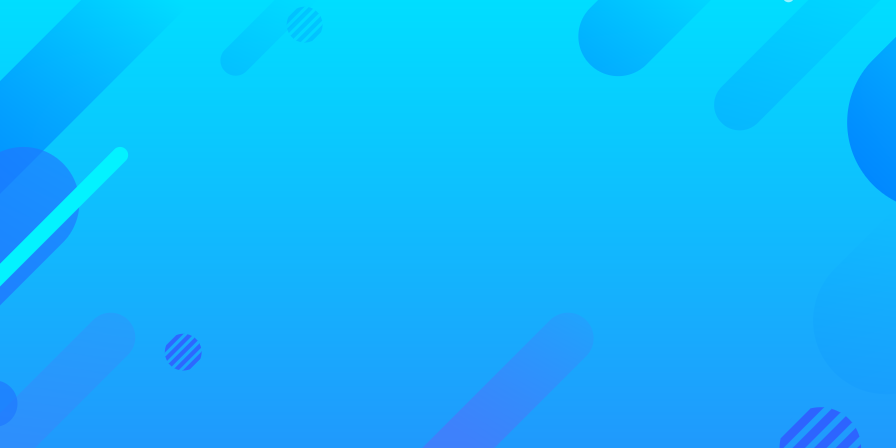
A Shadertoy shader for this background:

```glsl
// Blue gradient backdrop with diagonal rounded bars and striped discs.
// Each bar is a half-infinite capsule at 45 degrees whose opacity varies
// along its axis; discs are cut by diagonal stripes. Unit: canvas height.

const vec3 SKY_TOP    = vec3(0.00, 0.87, 1.00);
const vec3 SKY_BOTTOM = vec3(0.125, 0.60, 0.99);
const vec3 AZURE      = vec3(0.00, 0.53, 1.00);
const vec3 ROYAL      = vec3(0.12, 0.47, 1.00);
const vec3 INDIGO     = vec3(0.18, 0.38, 1.00);
const vec3 VIOLET     = vec3(0.31, 0.45, 0.98);
const vec3 CYAN       = vec3(0.01, 0.95, 1.00);
const vec3 PALE       = vec3(0.65, 0.96, 1.00);

const vec2 UP_RIGHT   = vec2(0.7071, 0.7071);
const vec2 ACROSS     = vec2(0.7071, -0.7071);
const float STRIPE_FILL = 0.58;   // painted share of each stripe period

// Coverage of a shape from its signed distance, one pixel soft.
float coverage(float dist) {
    return clamp(0.5 - dist * iResolution.y, 0.0, 1.0);
}

// Bar with a round head; opacity runs from opacity.x to opacity.y
// over fadeLength, measured from the tip of the head.
void bar(inout vec3 color, vec2 p, vec2 head, float radius, vec2 dir,
         vec3 tint, vec2 opacity, float fadeLength) {
    vec2 q = p - head;
    float along = dot(q, dir);
    float dist = length(q - dir * max(along, 0.0)) - radius;
    float fade = clamp((along + radius) / fadeLength, 0.0, 1.0);
    color = mix(color, tint, coverage(dist) * mix(opacity.x, opacity.y, fade));
}

void disc(inout vec3 color, vec2 p, vec2 center, float radius,
          vec3 tint, float opacity) {
    color = mix(color, tint, opacity * coverage(length(p - center) - radius));
}

// Disc filled with diagonal stripes, one of them through its center.
void stripedDisc(inout vec3 color, vec2 p, vec2 center, float radius,
                 float period, vec3 tint, float opacity) {
    vec2 q = p - center;
    float offset = abs(fract(dot(q, ACROSS) / period + 0.5) - 0.5) * period;
    float stripe = offset - 0.5 * STRIPE_FILL * period;
    float dist = max(length(q) - radius, stripe);
    color = mix(color, tint, opacity * coverage(dist));
}

void mainImage(out vec4 fragColor, in vec2 fragCoord) {
    vec2 p = fragCoord / iResolution.y;
    vec2 downLeft = -UP_RIGHT;
    vec3 color = mix(SKY_BOTTOM, SKY_TOP, p.y);

    // Upper left: wide band, large bar and bright line
    bar(color, p, vec2(-0.078, 0.615), 0.089, UP_RIGHT, AZURE, vec2(1.0, 0.0), 0.70);
    bar(color, p, vec2(0.052, 0.547), 0.125, downLeft, ROYAL, vec2(0.65, 0.85), 0.35);
    bar(color, p, vec2(0.268, 0.654), 0.018, downLeft, CYAN, vec2(1.0), 1.0);

    // Top edge: fading bars, faint striped disc and pale dot
    bar(color, p, vec2(0.526, 0.865), 0.034, UP_RIGHT, AZURE, vec2(0.24, 0.0), 0.27);
    stripedDisc(color, p, vec2(0.680, 0.945), 0.040, 0.0165, AZURE, 0.26);
    bar(color, p, vec2(1.380, 0.919), 0.089, UP_RIGHT, AZURE, vec2(0.50, 0.0), 0.36);
    bar(color, p, vec2(1.651, 0.766), 0.057, UP_RIGHT, AZURE, vec2(0.28, 0.08), 0.45);
    disc(color, p, vec2(1.760, 1.008), 0.013, PALE, 0.9);

    // Right edge: strong bar above, ghost bar below
    bar(color, p, vec2(2.089, 0.727), 0.198, UP_RIGHT, AZURE, vec2(0.98, 0.0), 0.60);
    bar(color, p, vec2(1.979, 0.284), 0.164, UP_RIGHT, AZURE, vec2(0.14, 0.0), 0.36);

    // Bottom: violet bars and indigo discs
    bar(color, p, vec2(0.247, 0.247), 0.055, downLeft, VIOLET, vec2(0.22, 0.30), 0.40);
    bar(color, p, vec2(1.268, 0.245), 0.057, downLeft, VIOLET, vec2(0.18, 0.65), 0.38);
    disc(color, p, vec2(-0.013, 0.099), 0.052, ROYAL, 0.7);
    stripedDisc(color, p, vec2(0.409, 0.214), 0.041, 0.0165, INDIGO, 0.9);
    stripedDisc(color, p, vec2(1.831, 0.000), 0.091, 0.034, INDIGO, 0.95);

    fragColor = vec4(color, 1.0);
}
```
